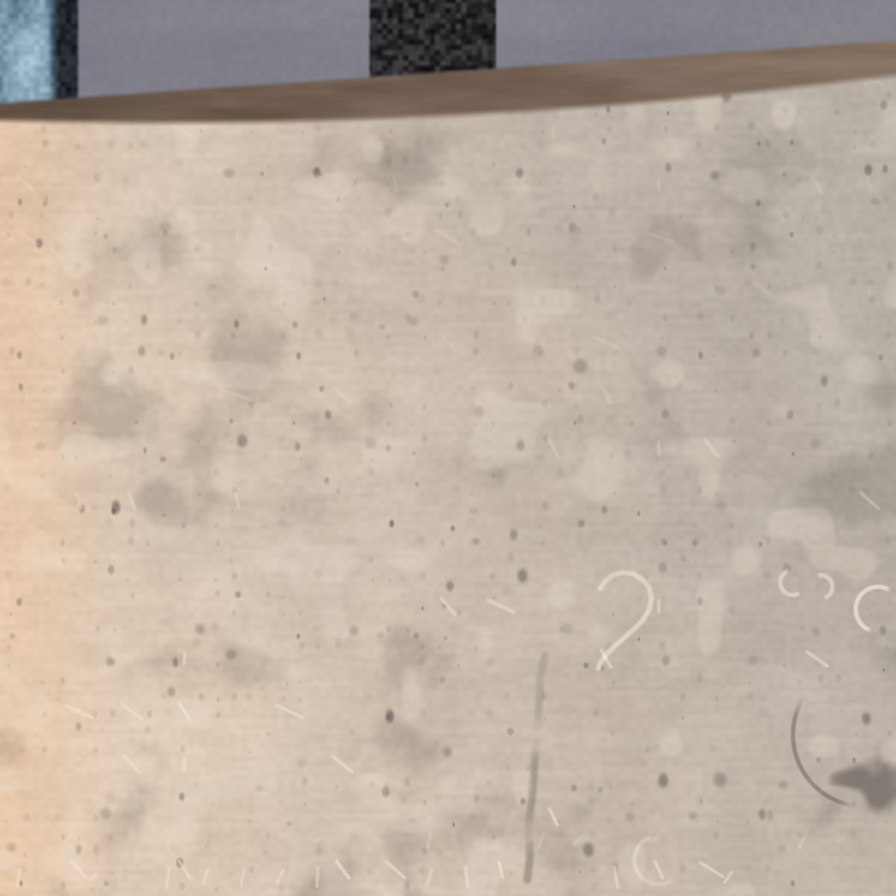
Give the GLSL for this texture, as a Shadertoy shader.

```glsl
// Worn beige metal plate with specks and scratches, below a grey gap with two posts.

float hash(vec2 p) {
    vec3 q = fract(vec3(p.xyx) * 0.1031);
    q += dot(q, q.yzx + 33.33);
    return fract((q.x + q.y) * q.z);
}

float noise(vec2 p) {
    vec2 i = floor(p), f = fract(p);
    f = f * f * (3.0 - 2.0 * f);
    return mix(mix(hash(i), hash(i + vec2(1, 0)), f.x),
               mix(hash(i + vec2(0, 1)), hash(i + vec2(1, 1)), f.x), f.y);
}

float fbm(vec2 p) {
    float sum = 0.0, amp = 0.5;
    for (int i = 0; i < 5; i++) {
        sum += amp * noise(p);
        p = mat2(1.6, 1.2, -1.2, 1.6) * p + 7.3;
        amp *= 0.5;
    }
    return sum;
}

float segmentDist(vec2 p, vec2 a, vec2 b) {
    vec2 ab = b - a;
    return length(p - a - ab * clamp(dot(p - a, ab) / dot(ab, ab), 0.0, 1.0));
}

float stroke(float dist, float width) {
    return 1.0 - smoothstep(width * 0.3, width * 1.4, dist);
}

// Circular scratch, open on the side facing away from angle "facing"
float arc(vec2 p, float radius, float facing, float spread) {
    float turn = dot(normalize(p + 1e-5), vec2(cos(facing), sin(facing)));
    return stroke(abs(length(p) - radius), 0.0028) * smoothstep(spread, spread + 0.3, turn);
}

// Scattered soft dots, one per occupied cell
float specks(vec2 p, float cells, float share, float radius, float seed) {
    vec2 id = floor(p * cells);
    float r1 = hash(id + seed), r2 = hash(id + seed + 17.0), r3 = hash(id + seed + 41.0);
    vec2 d = fract(p * cells) - 0.3 - 0.4 * vec2(r1, r2);
    d.x *= 0.8 + 0.8 * r1;
    float size = radius * (0.5 + r2);
    return step(r3, share) * (0.35 + 0.65 * r1) * (1.0 - smoothstep(size * 0.25, size, length(d)));
}

// Short scattered scratches near a main angle
float scratches(vec2 p, float cells, float share, float angle, float seed) {
    vec2 id = floor(p * cells);
    float r1 = hash(id + seed), r2 = hash(id + seed + 23.0);
    float a = angle + (r1 - 0.5) * 1.4;
    vec2 halfLine = vec2(cos(a), sin(a)) * (0.08 + 0.2 * r1);
    float d = segmentDist(fract(p * cells) - 0.5, -halfLine, halfLine);
    return step(r2, share) * stroke(d / cells, 0.0022);
}

vec2 heartPoint(float t) {
    return vec2(16.0 * pow(sin(t), 3.0),
                13.0 * cos(t) - 5.0 * cos(2.0 * t) - 2.0 * cos(3.0 * t) - cos(4.0 * t));
}

float heart(vec2 p, float scale) {
    float d = 1.0;
    vec2 a = heartPoint(0.35);
    for (int i = 1; i <= 32; i++) {
        vec2 b = heartPoint(0.35 + 5.6 * float(i) / 32.0);
        d = min(d, segmentDist(p, a * scale, b * scale));
        a = b;
    }
    return stroke(d, 0.0032);
}

vec3 plate(vec2 p) {
    const vec3 warm = vec3(0.875, 0.795, 0.715), cool = vec3(0.725, 0.69, 0.65);
    float blotch = fbm(p * 5.0) - 0.48;
    float shade = p.x + 0.35 * (p.y - 0.4) + 0.45 * blotch;
    vec3 col = mix(warm, cool, smoothstep(-0.1, 1.1, shade));
    col += vec3(0.035, -0.005, -0.04) * (1.0 - smoothstep(0.0, 0.16, p.x));
    col += 0.07 * (fbm(p * 17.0 + 9.0) - 0.48);
    col += 0.025 * (noise(p * vec2(22.0, 190.0)) - 0.5) + 0.03 * (noise(p * 150.0) - 0.5);

    // Stains, specks and dark rub marks
    vec3 stain = vec3(0.36, 0.33, 0.31);
    float dark = 0.22 * smoothstep(0.56, 0.8, fbm(p * 11.0 + 31.0));
    dark += 0.6 * specks(p, 13.0, 0.22, 0.11, 3.0);
    dark += 0.4 * specks(p, 29.0, 0.17, 0.19, 8.0);
    dark += 0.16 * specks(p, 52.0, 0.22, 0.3, 5.0);
    float wobble = 0.006 * noise(p * 25.0);
    dark += 0.4 * stroke(segmentDist(p + wobble, vec2(0.59, 0.02), vec2(0.61, 0.27)), 0.005)
          * noise(p * vec2(20.0, 28.0));
    dark += 0.45 * arc(p - vec2(0.965, 0.18), 0.08, 3.6, 0.5);
    float smudge = abs(p.x - 0.98) * 0.7 + abs(p.y - 0.125) + 0.035 * (noise(p * 45.0) - 0.5);
    dark += 0.6 * (1.0 - smoothstep(0.015, 0.045, smudge));
    col = mix(col, stain, clamp(dark, 0.0, 0.8));

    // Bright scratches, denser low on the plate
    float low = 1.0 - smoothstep(0.2, 0.65, p.y);
    float bright = (0.15 + 0.4 * low) * scratches(p, 17.0, 0.16, 2.1, 12.0);
    bright += 0.45 * smoothstep(0.09, 0.03, p.y) * scratches(p, 24.0, 0.4, 1.1, 4.0);
    bright += 0.9 * heart(p - vec2(0.668, 0.317), 0.0037) * (0.45 + 0.55 * noise(p * 38.0));
    bright += 0.6 * arc(p - vec2(0.885, 0.35), 0.014, 3.6, -0.2);
    bright += 0.6 * arc(p - vec2(0.916, 0.345), 0.013, 0.3, -0.1);
    bright += 0.8 * arc(p - vec2(0.98, 0.32), 0.025, 2.7, -0.2);
    bright += 0.35 * arc(p - vec2(0.735, 0.04), 0.027, 3.6, -0.3);
    bright += 0.25 * smoothstep(0.68, 0.85, noise(p * 24.0 + 3.0));
    return mix(col, vec3(0.93, 0.89, 0.83), clamp(bright, 0.0, 1.0));
}

vec3 gap(vec2 p) {
    float grain = noise(p * 170.0) - 0.5;
    vec3 col = mix(vec3(0.45, 0.455, 0.515), vec3(0.56, 0.545, 0.565), fbm(p * vec2(4.0, 14.0)));
    vec3 steel = mix(vec3(0.28, 0.38, 0.46), vec3(0.62, 0.74, 0.8), noise(p * vec2(65.0, 16.0)));
    steel = mix(steel, vec3(0.13, 0.14, 0.17), smoothstep(0.053, 0.068, p.x));
    col = mix(col, steel + 0.12 * grain, 1.0 - smoothstep(0.084, 0.09, p.x));
    vec3 iron = vec3(0.17, 0.16, 0.17) + 0.2 * grain;
    return mix(col, iron, 1.0 - smoothstep(0.068, 0.073, abs(p.x - 0.483))) + 0.02 * grain;
}

void mainImage(out vec4 fragColor, in vec2 fragCoord) {
    vec2 uv = fragCoord / iResolution.xy;
    float soft = 0.003 + 0.5 / iResolution.y;
    float rim = 0.885 + 0.07 * uv.x;
    float fold = 0.866 - 0.03 * uv.x + 0.08 * uv.x * uv.x;

    // Brown bevel between the gap and the plate
    vec3 bevel = mix(vec3(0.38, 0.31, 0.26), vec3(0.53, 0.45, 0.39), uv.x);
    bevel += 0.12 * (fbm(uv * vec2(12.0, 70.0)) - 0.5);
    vec3 col = mix(bevel, gap(uv), smoothstep(rim - soft, rim + soft, uv.y));
    col = mix(plate(uv), col, smoothstep(fold - soft * 1.5, fold + soft * 1.5, uv.y));
    fragColor = vec4(clamp(col, 0.0, 1.0), 1.0);
}
```
